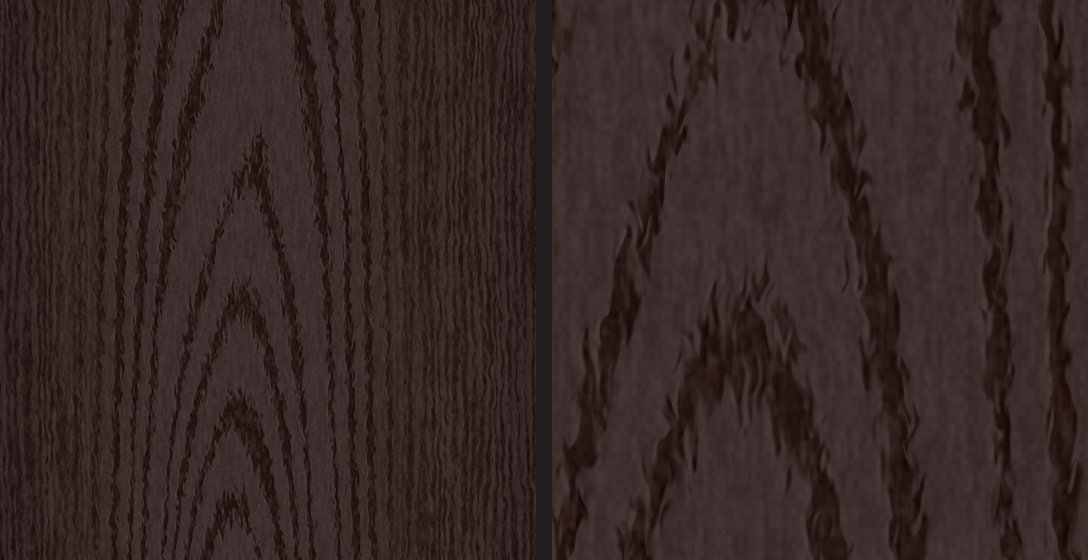
Left: the whole. Right: its middle third, enlarged.
A WebGL 1 fragment shader for this texture:

```glsl
precision highp float;
uniform vec2 u_resolution;

float hash(vec2 c) {
  vec3 q = fract(c.xyx * vec3(0.1031, 0.1030, 0.0973));
  q += dot(q, q.yzx + 33.33);
  return fract((q.x + q.y) * q.z);
}

float noise(vec2 p) {
  vec2 i = floor(p), f = fract(p);
  f = f * f * (3.0 - 2.0 * f);
  return mix(mix(hash(i), hash(i + vec2(1.0, 0.0)), f.x),
             mix(hash(i + vec2(0.0, 1.0)), hash(i + vec2(1.0, 1.0)), f.x), f.y);
}

// Signed distance from the axis of the arches, which leans only near the middle
float axisOffset(vec2 p) {
  float lean = 1.0 - smoothstep(0.05, 0.25, abs(p.x - 0.435));
  return p.x - 0.435 - 0.05 * (p.y - 0.5) * lean;
}

// Nested pointed arches that straighten into upright lines
float archGrain(vec2 p) {
  p.x += 0.014 * (noise(p * vec2(8.0, 5.0)) - 0.5);
  p.x += 0.005 * (noise(p * vec2(100.0, 70.0)) - 0.5);
  p.y += 0.026 * (noise(p * vec2(210.0, 26.0)) - 0.5);
  float dx = axisOffset(p);
  float a = sqrt(dx * dx + 0.0001);
  float rise = 0.5 + (p.y - 0.5) * (1.0 - 0.6 * smoothstep(0.08, 0.26, a));
  float radius = sqrt(a * a + 0.04 * a / (1.0 + 6.0 * a) + 0.035 * rise + 0.02);
  float ring = 16.0 * log(radius + 0.12) + 0.66 - 0.75 * smoothstep(0.213, 0.25, radius);
  float d = abs(fract(ring + 0.5) - 0.5);
  float ragged = noise(p * vec2(270.0, 95.0)) - 0.5;
  float id = floor(ring + 0.5) * 7.3 + sign(dx) * 3.0;
  float width = 0.05 + 0.2 * noise(vec2(id, p.y * 5.0));
  return 1.0 - smoothstep(width - 0.07, width + 0.08, d + 0.26 * ragged);
}

// Narrow wavering streaks of the outer boards
float sideGrain(vec2 p) {
  p.x += 0.006 * (noise(p * vec2(60.0, 42.0)) - 0.5);
  float wave = 0.5 + 0.5 * sin(p.x * 430.0 + 10.0 * noise(p * vec2(30.0, 3.0)));
  float streak = noise(p * vec2(125.0, 11.0) + 40.0);
  float ragged = noise(p * vec2(270.0, 90.0) + 17.0);
  return smoothstep(0.35, 0.8, 0.36 * wave + 0.4 * streak + 0.36 * ragged);
}

float grain(vec2 p) {
  float side = smoothstep(0.2, 0.36, abs(axisOffset(p)));
  return mix(archGrain(p), 0.8 * sideGrain(p), side);
}

void main() {
  vec2 p = gl_FragCoord.xy / u_resolution.y;
  float right = u_resolution.x / u_resolution.y;
  float side = smoothstep(0.08, 0.34, abs(axisOffset(p)));

  // Ground tone with fine upright fibres
  vec3 color = mix(vec3(0.236, 0.184, 0.176), vec3(0.228, 0.171, 0.161), side);
  float fibre = noise(p * vec2(280.0, 50.0) + 5.0) - 0.5;
  float speck = noise(p * vec2(380.0, 240.0)) - 0.5;
  color += 0.044 * fibre + 0.036 * speck;

  // Dark pores, broken into short dashes, with rusty flecks
  float dark = grain(p);
  float dash = smoothstep(0.5, 0.85, noise(p * vec2(250.0, 80.0) + 31.0));
  vec3 pore = vec3(0.132, 0.073, 0.064) + 0.04 * fibre + 0.04 * speck;
  pore += vec3(0.05, 0.045, 0.043) * dash;
  float fleck = smoothstep(0.66, 0.9, noise(p * vec2(280.0, 130.0) + 80.0));
  fleck *= smoothstep(0.35, 0.75, noise(p * vec2(9.0, 5.0) + 11.0));
  pore = mix(pore, vec3(0.24, 0.145, 0.1), 0.6 * fleck * (1.0 - 0.6 * side));
  color = mix(color, pore, 0.92 * dark);

  // Embossed light along the pore edges
  color += 0.028 * (grain(p + vec2(0.003, 0.001)) - dark);

  // Deeper tone near both borders
  float border = 1.0 - smoothstep(0.0, 0.14, p.x);
  border = max(border, smoothstep(right - 0.12, right, p.x));
  color *= 1.0 - 0.12 * border;

  gl_FragColor = vec4(color, 1.0);
}
```
